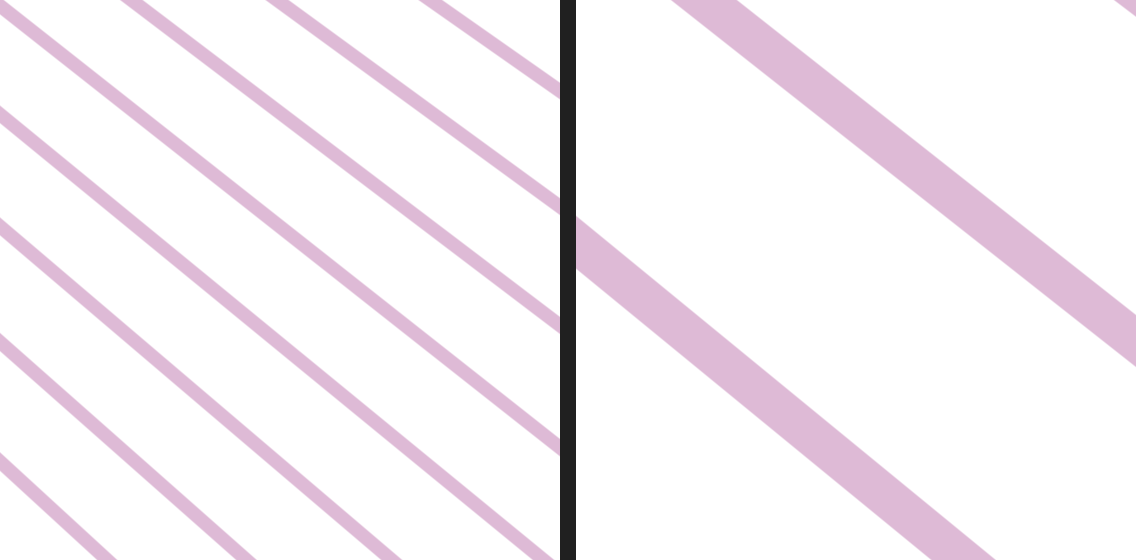
Left: the whole. Right: its middle third, enlarged.
Write a WebGL 1 fragment shader that draws this pattern.

```glsl
precision highp float;
// Thin mauve stripes on white, fanning gently out from a far point at the upper left.

uniform vec2 u_resolution;

const vec3 PAPER = vec3(1.0);
const vec3 MAUVE = vec3(0.87, 0.73, 0.84);

const vec2 FAN_CENTRE = vec2(-6.311, 5.970);
const float FIRST_ANGLE = 0.61209;  // downward angle of one ray, in radians
const float ANGLE_STEP = 0.018663;  // angle between neighbouring rays
const float STRIPE_WIDTH = 0.0243;

// Distance from p to the nearest ray of an evenly spaced fan.
float fanDistance(vec2 p, vec2 centre, float firstAngle, float angleStep) {
  vec2 arm = p - centre;
  float angle = atan(-arm.y, arm.x);
  float turn = (angle - firstAngle) / angleStep;
  float offset = abs(fract(turn + 0.5) - 0.5) * angleStep;
  return length(arm) * sin(offset);
}

// Coverage of a stripe of constant width with a smoothed edge.
float stripeMask(float dist, float width, float softness) {
  return 1.0 - smoothstep(-softness, softness, dist - 0.5 * width);
}

void main() {
  float canvas = min(u_resolution.x, u_resolution.y);
  vec2 p = gl_FragCoord.xy / canvas;
  float dist = fanDistance(p, FAN_CENTRE, FIRST_ANGLE, ANGLE_STEP);
  float stripe = stripeMask(dist, STRIPE_WIDTH, 1.0 / canvas);
  gl_FragColor = vec4(mix(PAPER, MAUVE, stripe), 1.0);
}
```
